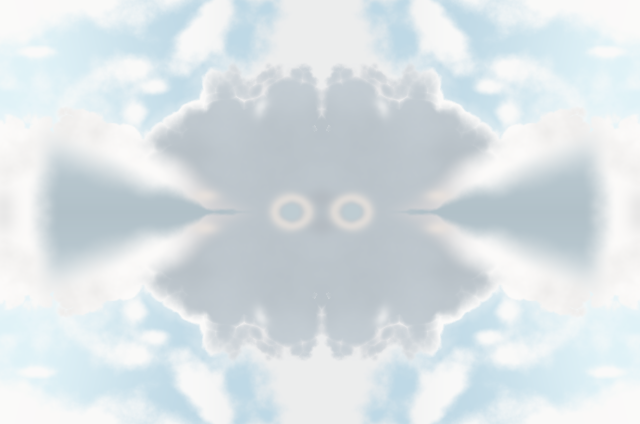
Reproduce this texture procedurally as a Shadertoy shader.

```glsl
// Mirrored cloudscape: a grey cloud mass with bright billowed rims on a pale blue sky.

const vec2  MIRROR_SHIFT = vec2(0.004, 0.0);
const vec3  SKY_DEEP   = vec3(0.75, 0.85, 0.90);
const vec3  SKY_PALE   = vec3(0.88, 0.95, 0.97);
const vec3  WHITE      = vec3(0.985, 0.98, 0.975);
const vec3  SOFT_WHITE = vec3(0.92, 0.92, 0.92);
const vec3  WARM_GREY  = vec3(0.82, 0.82, 0.83);
const vec3  MAIN_GREY  = vec3(0.73, 0.765, 0.79);
const vec3  SIDE_GREY  = vec3(0.695, 0.755, 0.785);
const vec3  GLOW       = vec3(0.92, 0.89, 0.865);
const float SKY_DETAIL = 1.7;

float hash(vec2 p) {
    vec3 a = fract(vec3(p.xyx) * 0.1031);
    a += dot(a, a.yzx + 33.33);
    return fract((a.x + a.y) * a.z);
}

float noise(vec2 p) {
    vec2 i = floor(p), f = fract(p);
    f = f * f * (3.0 - 2.0 * f);
    return mix(mix(hash(i), hash(i + vec2(1, 0)), f.x),
               mix(hash(i + vec2(0, 1)), hash(i + vec2(1, 1)), f.x), f.y);
}

float fbm(vec2 p) {
    float sum = 0.0, amp = 0.5;
    for (int i = 0; i < 6; i++) {
        sum += amp * noise(p);
        p = mat2(1.6, 1.2, -1.2, 1.6) * p + 7.3;
        amp *= 0.5;
    }
    return sum;
}

// Rounded cell domes, for cauliflower edges
float puffs(vec2 p) {
    vec2 cell = floor(p);
    float nearest = 1.0;
    for (int y = -1; y <= 1; y++)
    for (int x = -1; x <= 1; x++) {
        vec2 c = cell + vec2(x, y);
        vec2 d = c + vec2(hash(c), hash(c + 19.7)) - p;
        nearest = min(nearest, dot(d, d));
    }
    return sqrt(1.0 - nearest);
}

float blob(vec2 p, vec2 center, vec2 radius) {
    vec2 d = (p - center) / radius;
    return exp(-dot(d, d));
}

float streak(vec2 p, vec2 a, vec2 b, float width) {
    vec2 ab = b - a;
    float d = length(p - a - ab * clamp(dot(p - a, ab) / dot(ab, ab), 0.0, 1.0));
    return exp(-d * d / (width * width));
}

// Top outlines of the two cloud masses
float mainTop(float x) {
    return 0.338 - 0.95 * max(x - 0.24, 0.0)
         - 0.045 * exp(-pow(x / 0.025, 2.0))
         - 0.035 * exp(-pow((x - 0.17) / 0.025, 2.0));
}

float sideTop(float x) {
    float d = x - 0.56;
    return 0.232 - (d < 0.0 ? 3.7 : 0.9) * d * d;
}

vec3 skyLayer(vec2 q, float detail) {
    vec3 sky = mix(SKY_DEEP, SKY_PALE, smoothstep(0.25, 0.72, q.x + 0.25 * (0.35 - q.y)));
    float plume = clamp((0.09 + (0.5 - q.y) * 0.45 - q.x) * 8.0, -0.6, 0.75);
    float corner = clamp((q.y - 0.475 + (q.x - 0.365) * 0.175) * 8.0, -0.6, 0.6);
    float wisps = 0.75 * streak(q, vec2(0.235, 0.5), vec2(0.335, 0.35), 0.045)
                + 0.85 * blob(q, vec2(0.433, 0.343), vec2(0.055, 0.032))
                + 0.7 * blob(q, vec2(0.39, 0.295), vec2(0.045, 0.02))
                + 0.7 * blob(q, vec2(0.44, 0.23), vec2(0.035, 0.035))
                + 0.6 * blob(q, vec2(0.67, 0.378), vec2(0.05, 0.015)) - 0.38;
    float cover = max(max(plume, corner), wisps) + (detail - 0.5) * SKY_DETAIL;
    vec3 cloud = mix(WHITE, SOFT_WHITE, smoothstep(0.32, 0.1, q.x) * 0.8);
    return mix(sky, cloud, 0.95 * smoothstep(-0.3, 0.3, cover));
}

vec3 cloudLayer(vec2 q, float depth, float detail, float lumps) {
    float grain = detail - 0.5;
    float slope = smoothstep(0.14, 0.28, q.x);
    vec3 rim = mix(vec3(0.90, 0.90, 0.905), WHITE, slope);
    vec3 color = mix(mix(WARM_GREY, rim, smoothstep(0.12, 0.2, q.y)),
                     WHITE, smoothstep(0.24, 0.39, q.x));
    color -= 0.16 * max(grain + 0.04, 0.0) * smoothstep(0.4, 0.5, q.x);

    // Grey body of the central mass
    float under = q.y - 0.06 - (q.x - 0.276) * 0.62 + grain * 0.06;
    float inner = depth + grain * 0.07 + lumps * 0.5;
    float body = smoothstep(-0.035, 0.045, under)
               * smoothstep(0.0, mix(0.045, 0.085, slope), inner);
    vec3 grey = MAIN_GREY + 0.035 * smoothstep(0.12, 0.3, q.y) + grain * 0.05;
    color = mix(color, grey, body);
    color = mix(color, WHITE, 0.6 * blob(q + grain * 0.05, vec2(0.139, 0.245), vec2(0.02, 0.026)));

    // Grey wedge widening outward along the horizon
    float halfWidth = 0.012 + max(q.x - 0.27, 0.0) * 0.43;
    float wedge = 1.0 - smoothstep(0.45 * halfWidth, 1.35 * halfWidth, q.y + grain * 0.05);
    wedge *= smoothstep(0.12, 0.24, q.x) * (1.0 - smoothstep(0.61, 0.69, q.x + grain * 0.06));
    color = mix(color, SIDE_GREY + 0.25 * q.y, wedge);
    return mix(color, vec3(0.88), 0.7 * blob(q, vec2(0.75, 0.01), vec2(0.03, 0.045)));
}

vec3 centerGlows(vec3 color, vec2 q, float detail) {
    float r = length((q - vec2(0.073, 0.0)) / vec2(0.04, 0.036)) + (detail - 0.5) * 0.5;
    color = mix(color, vec3(0.70, 0.725, 0.75), 0.7 * blob(q, vec2(0.0, 0.033), vec2(0.03, 0.02)));
    color = mix(color, GLOW, 0.75 * exp(-pow((r - 1.0) / 0.36, 2.0)));
    color = mix(color, vec3(0.745, 0.80, 0.825), 1.0 - smoothstep(0.35, 0.8, r));
    return mix(color, GLOW, 0.8 * blob(q, vec2(0.275, 0.038), vec2(0.03, 0.014)));
}

void mainImage(out vec4 fragColor, in vec2 fragCoord) {
    vec2 q = abs((fragCoord - 0.5 * iResolution.xy) / iResolution.y - MIRROR_SHIFT);
    float detail = fbm(q * 9.0 + 3.0);
    vec2 warped = q + 0.02 * (vec2(noise(q * 24.0), noise(q * 24.0 + 40.0)) - 0.5);
    float lumps = 0.06 * (puffs(warped * 15.0) - 0.8) + 0.03 * (puffs(warped * 36.0) - 0.8);
    float edge = lumps + 0.045 * (fbm(q * 22.0 + 11.0) - 0.5);

    float mainDepth = mainTop(q.x) - q.y + edge;
    float depth = max(mainDepth, sideTop(q.x) - q.y + 1.3 * edge);
    vec3 color = skyLayer(q, detail);
    color = mix(color, WHITE, 0.3 * smoothstep(-0.05, 0.0, depth) * smoothstep(0.15, 0.3, q.x));
    color = mix(color, cloudLayer(q, mainDepth, detail, lumps), smoothstep(-0.005, 0.013, depth));
    color = centerGlows(color, q, detail);
    fragColor = vec4(clamp(color, 0.0, 1.0), 1.0);
}
```
